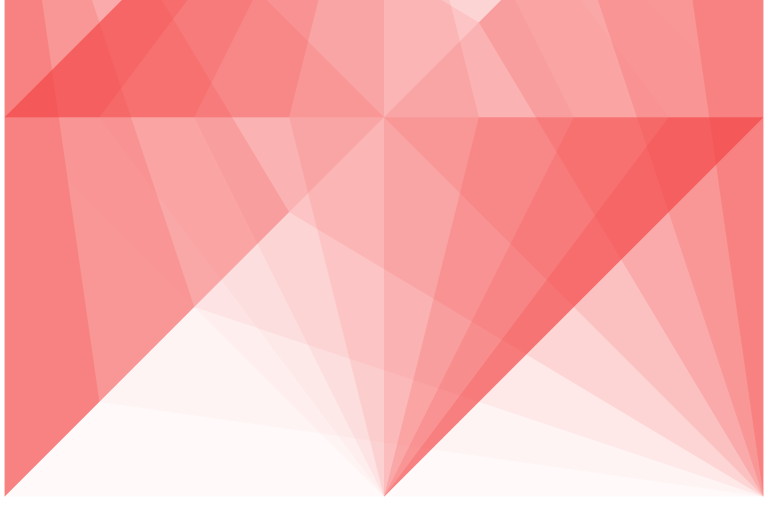
Write a Shadertoy shader that draws this background.

```glsl
// Overlapping translucent red fans on white, folded along a square grid.
// Each fan is a stack of nested half planes sharing one apex; the design is
// point-symmetric, so the opposite fans reuse the same formula on -p.

// Opacity added by each successive blade of a fan
const float BLADE[8] = float[8](0.03, 0.03, 0.06, 0.10, 0.11, 0.12, 0.10, 0.11);

// Antialiased step over a signed distance
float edge(float dist, float px) {
    return clamp(dist / px + 0.5, 0.0, 1.0);
}

// Sum of blades lying clockwise of the rays from apex to evenly spaced targets
float fan(vec2 p, vec2 apex, vec2 spacing, float px) {
    float opacity = 0.0;
    vec2 r = p - apex;
    for (int i = 0; i < 8; i++) {
        vec2 ray = normalize(spacing * float(i - 4) - apex);
        opacity += BLADE[i] * edge(ray.y * r.x - ray.x * r.y, px);
    }
    return opacity;
}

// Wide fan from the lower right corner, aimed at the rising diagonal
float cornerFan(vec2 p, float px) {
    return fan(p, vec2(1.0, -1.0), vec2(0.25), px);
}

// Upright fan from the bottom centre, cut off by its last ray
float centreFan(vec2 p, float px) {
    float cut = edge((1.0 - p.x + p.y) * 0.7071, px);
    return cut * fan(p, vec2(0.0, -1.0), vec2(0.25, 0.0), px);
}

void mainImage(out vec4 fragColor, in vec2 fragCoord) {
    // Grid crossing at the origin, one square per unit
    float scale = 0.744 * iResolution.y;
    float px = 1.0 / scale;
    vec2 p = (fragCoord - vec2(0.5, 0.77) * iResolution.xy) / scale;

    // Swap each fan for its reflected twin across its fold line
    float belowDiagonal = edge((p.x - p.y) * 0.7071, px);
    float corner = mix(cornerFan(-p, px), cornerFan(p, px), belowDiagonal);
    float centre = mix(centreFan(-p, px), centreFan(p, px), edge(-p.y, px));

    // Layer the translucent reds and keep a thin white margin
    float cover = 1.0 - (1.0 - corner) * (1.0 - centre);
    cover *= edge(1.0 - abs(p.x), px) * edge(p.y + 1.0, px);
    vec3 red = vec3(0.957, 0.26, 0.26);
    fragColor = vec4(mix(vec3(1.0), red, cover), 1.0);
}
```
